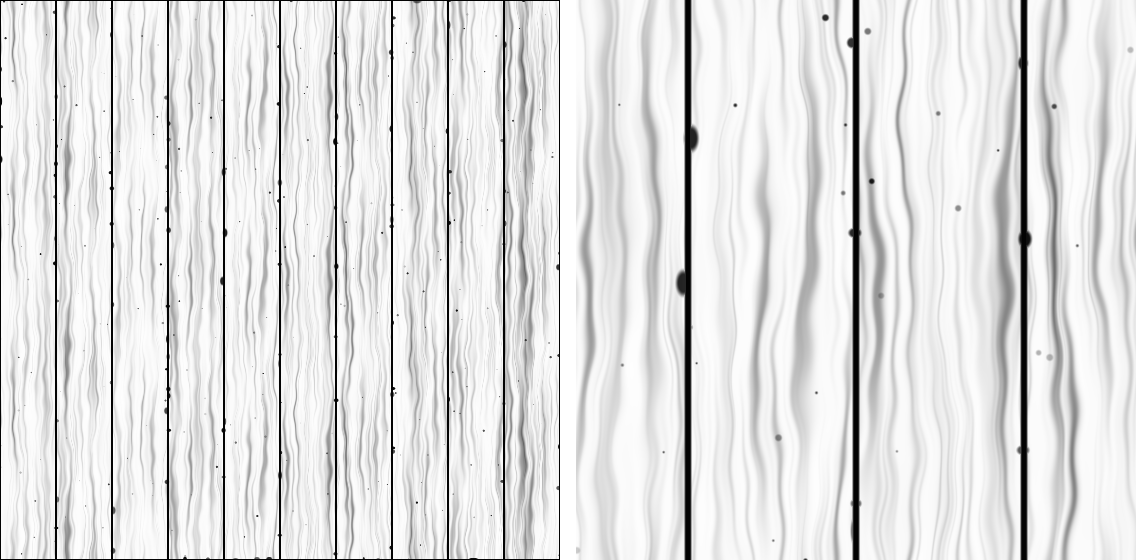
Left, the full canvas; right, a detail of the centre.
Reproduce this texture procedurally as a three.js fragment shader.

```glsl
varying vec2 vUv;

const float PLANKS = 10.0;
const float GRAIN_REPEATS = 3.0;
const float SEAM_HALF_WIDTH = 0.0019;
const float EDGE_SOFTNESS = 0.0008;
const float WOBBLE = 0.0028;
const float BROAD_GRAIN = 0.42;
const float FINE_GRAIN = 0.17;
const float CLOUD_SHADE = 0.012;
const float SPECK_CELLS = 22.0;
const float SPECK_CHANCE = 0.5;
const float BLOT_CELLS = 30.0;
const float BLOT_CHANCE = 0.3;
const vec3 PAINT = vec3(0.995);
const vec3 INK = vec3(0.01);
const float TAU = 6.28319;

float hash(vec2 p) {
  vec3 q = fract(vec3(p.xyx) * 0.1031);
  q += dot(q, q.yzx + 33.33);
  return fract((q.x + q.y) * q.z);
}

vec2 hash2(vec2 p) {
  return vec2(hash(p + 17.3), hash(p + 71.9));
}

// Layered sines that bend the grain sideways
float wobble(vec2 p, float seed) {
  float t = TAU * p.y;
  float phase = seed * TAU + p.x * 45.0;
  float bend = sin(t + phase) + 0.7 * sin(2.0 * t - phase * 1.7);
  bend += 0.5 * sin(4.0 * t + phase * 2.3) * sin(t + p.x * 90.0);
  return bend + 0.3 * sin(7.0 * t - p.x * 120.0 + seed * 9.0);
}

// Long soft cellular streaks, wrapping after a whole number of rows
float streaks(vec2 p, float columns, float rows, float seed) {
  vec2 g = p * vec2(columns, rows);
  vec2 cell = floor(g);
  float shade = 0.0;
  for (int j = -1; j <= 1; j++) {
    for (int i = -1; i <= 1; i++) {
      vec2 c = cell + vec2(float(i), float(j));
      vec2 id = vec2(c.x + seed, mod(c.y, rows) + seed * 0.37);
      vec2 d = g - c - hash2(id);
      float width = mix(0.12, 0.32, hash(id + 5.7));
      float fade = max(0.0, 1.0 - d.y * d.y);
      float strength = pow(hash(id + 29.1), 2.5);
      shade += strength * fade * fade * exp(-d.x * d.x / (width * width));
    }
  }
  return shade;
}

// Small round flecks in clusters
float specks(vec2 p) {
  vec2 g = p * SPECK_CELLS;
  vec2 cell = floor(g);
  float ink = 0.0;
  for (int j = -1; j <= 1; j++) {
    for (int i = -1; i <= 1; i++) {
      vec2 c = cell + vec2(float(i), float(j));
      float cluster = 0.7 + 0.6 * hash(floor(c / 3.0) + 83.0);
      float present = step(hash(c + 41.0), SPECK_CHANCE * cluster);
      float radius = mix(0.0004, 0.0021, hash(c + 3.1));
      float d = length(g - c - hash2(c)) / SPECK_CELLS;
      float spot = 1.0 - smoothstep(radius - EDGE_SOFTNESS, radius + EDGE_SOFTNESS, d);
      ink = max(ink, present * spot * mix(0.15, 0.95, hash(c + 59.0)));
    }
  }
  return ink;
}

// Oval stains clinging to a seam
float seamBlots(float across, float along, float seed) {
  float g = along * BLOT_CELLS;
  float ink = 0.0;
  for (int i = -1; i <= 1; i++) {
    float c = floor(g) + float(i);
    vec2 id = vec2(c + 7.0, seed * 13.0 + 5.0);
    vec2 r = hash2(id);
    vec2 size = vec2(mix(0.002, 0.0042, r.x), mix(0.0025, 0.008, r.y * r.y));
    float side = (hash(id + 19.0) - 0.5) * 0.006;
    vec2 d = vec2(across - side, (g - c - hash(id + 37.0)) / BLOT_CELLS);
    float spot = 1.0 - smoothstep(0.65, 1.3, length(d / size));
    float present = step(hash(id + 53.0), BLOT_CHANCE);
    ink = max(ink, present * spot * mix(0.5, 1.0, hash(id + 67.0)));
  }
  return ink;
}

void main() {
  // Plank grain
  float plank = floor(vUv.x * PLANKS);
  float seed = hash(vec2(plank + 2.0, 11.0));
  vec2 p = vec2(vUv.x, vUv.y * GRAIN_REPEATS + seed);
  p.x += WOBBLE * wobble(p, seed);
  float weight = mix(0.5, 1.2, hash(vec2(plank + 4.0, 31.0)));
  float grain = BROAD_GRAIN * streaks(p, 85.0, 2.0, plank * 23.0);
  grain += FINE_GRAIN * streaks(p + 0.31, 190.0, 3.0, plank * 31.0 + 300.0);
  float cloud = sin(p.x * 70.0 + 2.0 * sin(p.y * TAU)) * sin(p.y * TAU * 2.0 + p.x * 50.0);
  float shade = min(grain * weight, 0.6) + CLOUD_SHADE * (0.5 + 0.5 * cloud);

  // Seams and outer frame
  float seam = floor(vUv.x * PLANKS + 0.5);
  float across = vUv.x - seam / PLANKS;
  float rail = floor(vUv.y + 0.5);
  float rise = vUv.y - rail;
  float gap = min(abs(across), abs(rise));
  float ink = 1.0 - smoothstep(SEAM_HALF_WIDTH - EDGE_SOFTNESS, SEAM_HALF_WIDTH + EDGE_SOFTNESS, gap);

  // Stains and flecks
  ink = max(ink, seamBlots(across, vUv.y, seam));
  ink = max(ink, seamBlots(rise, vUv.x, rail + 20.0));
  ink = max(ink, specks(vUv));

  gl_FragColor = vec4(mix(PAINT * (1.0 - shade), INK, ink), 1.0);
}
```
